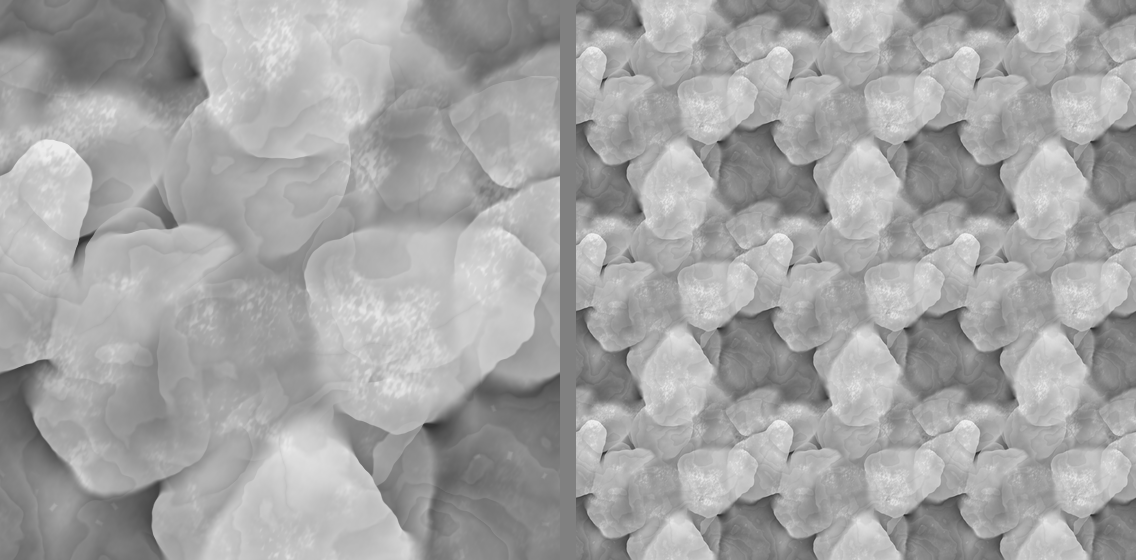
Left: one tile. Right: repeated 3 by 3.
Write a WebGL 2 fragment shader that draws this texture.

```glsl
#version 300 es
precision highp float;
precision highp int;
// Overlapping pale mineral flakes with frosted patches and dark, soft-shadowed hollows.
#define FLAKES 23
#define FLAKE_TONE vec2(0.655, 0.795)
#define FLAKE_LENGTH vec2(0.155, 0.275)
#define HOLLOW_TONE 0.54
#define HOLLOW_CENTER vec2(0.74, 0.56)
#define HOLLOW_RADIUS 0.25
#define SHADOW_WIDTH 0.036
#define SHADOW_DEPTH 0.56
#define WARP 0.09
#define FROST 0.15
#define CRUMB_CELLS 34.0
#define TILE_SHIFT vec2(0.63, 0.48)

uniform vec2 u_resolution;
out vec4 fragColor;

vec2 hash2(vec2 p) {
  uvec2 v = uvec2(ivec2(p + 0.5)) * 1664525u + 1013904223u;
  v.x += v.y * 1664525u;
  v.y += v.x * 1664525u;
  v ^= v >> 16u;
  v.x += v.y * 1664525u;
  v.y += v.x * 1664525u;
  v ^= v >> 16u;
  return vec2(v >> 16u) / 65536.0;
}

mat2 rotation(float a) {
  float c = cos(a), s = sin(a);
  return mat2(c, s, -s, c);
}

vec2 wrapCentered(vec2 p) { return fract(p + 0.5) - 0.5; }

vec2 wrapCell(vec2 cell, vec2 period) { return floor(mod(cell + 0.5, period)); }

float corner(vec2 cell, vec2 offset, vec2 period, float seed) {
  vec2 gradient = hash2(wrapCell(cell, period) + seed * vec2(57.0, 113.0)) * 2.0 - 1.0;
  return dot(gradient, offset);
}

// Signed gradient noise that wraps after "period" cells.
float noise(vec2 p, vec2 period, float seed) {
  vec2 i = floor(p), f = p - i, e = vec2(1.0, 0.0);
  vec2 u = f * f * f * (f * (f * 6.0 - 15.0) + 10.0);
  float low = mix(corner(i, f, period, seed), corner(i + e, f - e, period, seed), u.x);
  float high = mix(corner(i + e.yx, f - e.yx, period, seed), corner(i + 1.0, f - 1.0, period, seed), u.x);
  return 1.5 * mix(low, high, u.y);
}

float fbm(vec2 uv, float cells, float seed, float gain) {
  float sum = 0.0, amplitude = 0.5;
  for (int i = 0; i < 5; i++) {
    sum += amplitude * noise(uv * cells + 0.37 * float(i), vec2(cells), seed + float(i));
    cells *= 2.0;
    amplitude *= gain;
  }
  return sum;
}

// Fine grains drawn out along a steep diagonal.
float streaks(vec2 uv, vec2 cells, float seed) {
  vec2 p = vec2(uv.x + uv.y, 3.0 * uv.x - 2.0 * uv.y);
  return noise(p * cells, cells, seed);
}

// Sparse little rectangular chips.
float crumbs(vec2 uv) {
  vec2 p = uv * CRUMB_CELLS, cell = wrapCell(floor(p), vec2(CRUMB_CELLS));
  vec2 h = hash2(cell + 700.0), k = hash2(cell + 900.0);
  vec2 q = rotation(6.28 * k.x) * (fract(p) - 0.5 - 0.3 * (h - 0.5));
  vec2 b = abs(q) - vec2(0.24, 0.12) * mix(0.5, 1.1, h.y);
  return (1.0 - smoothstep(-0.08, 0.08, max(b.x, b.y))) * step(0.78, k.y);
}

void main() {
  vec2 uv = gl_FragCoord.xy / u_resolution + TILE_SHIFT;
  float pixel = 1.0 / min(u_resolution.x, u_resolution.y);
  vec2 warp = WARP * vec2(fbm(uv, 5.0, 1.0, 0.4), fbm(uv, 5.0, 11.0, 0.4));
  float folds = fbm(uv + 2.0 * warp, 4.0, 21.0, 0.36);
  float cloud = fbm(uv + warp, 7.0, 31.0, 0.5);

  // Film-like terraces: slow ramps that end in a soft lip
  float ramp = fract(5.0 * folds + 0.4);
  float lips = ramp * (1.0 - smoothstep(0.86, 1.0, ramp)) - 0.4;

  // Hollow floor
  float chips = crumbs(uv + 0.1 * warp) * smoothstep(-0.15, 0.1, cloud);
  float tone = HOLLOW_TONE + 0.20 * folds + 0.12 * cloud + 0.05 * lips + 0.07 * chips;
  float ground = 1.0;

  // Flakes, stacked from bottom to top
  for (int i = 0; i < FLAKES; i++) {
    float id = float(i);
    vec2 h = hash2(vec2(id, 401.0)), k = hash2(vec2(id, 503.0)), m = hash2(vec2(id, 607.0));
    vec2 center = fract(id * vec2(0.7549, 0.5698) + 0.09 * h);
    if (length(wrapCentered(center - HOLLOW_CENTER)) < HOLLOW_RADIUS) continue;

    float len = mix(FLAKE_LENGTH.x, FLAKE_LENGTH.y, h.x);
    float width = len * mix(0.48, 0.78, h.y);
    vec2 bend = i % 2 == 0 ? warp : -warp.yx;
    vec2 q = rotation(0.5 + 1.8 * (k.x - 0.5)) * wrapCentered(uv + bend - center);
    float along = clamp(q.y / len, -1.3, 1.3);
    vec2 radii = vec2(width * (1.0 - 0.38 * along), len);
    float reach = max(length(q / radii), 0.001);
    float d = reach * (reach - 1.0) / max(length(q / (radii * radii)), 0.005);
    if (d > 0.2) continue;

    float local = noise(uv * 5.0 + h, vec2(5.0), 40.0 + id);
    d += 0.0018 * noise(uv * 26.0, vec2(26.0), 70.0 + id);
    float blur = smoothstep(-0.2, 0.4, local);
    float soft = max(mix(0.0018, 0.042, blur), pixel);
    float mask = (1.0 - smoothstep(-soft, soft, d)) * mix(0.66, 1.0, m.x);

    float shadow = exp(-max(d, 0.0) / SHADOW_WIDTH) * (0.8 - 0.5 * blur);
    tone *= 1.0 - shadow * SHADOW_DEPTH * mix(0.24, 1.0, ground);

    float shade = mix(FLAKE_TONE.x, FLAKE_TONE.y, k.y) + 0.04 * along + 0.09 * local;
    shade += 0.06 * exp(min(d, 0.0) / 0.012) * (1.0 - blur);
    float rib = abs(q.x + 0.12 * q.y * q.y / len - 0.2 * width * (m.y - 0.5));
    shade -= 0.05 * exp(-rib / 0.003) * smoothstep(-0.1, 0.3, local + 0.2 * along);
    tone = mix(tone, shade, mask);
    ground *= 1.0 - mask;
  }

  // Broad translucent folds over the flakes
  float surface = 1.0 - 0.75 * ground;
  tone += surface * (0.13 * folds + 0.06 * cloud + 0.06 * lips);

  // Frosted patches: a milky veil broken up by directional grains
  float patches = smoothstep(-0.06, 0.28, fbm(uv - warp, 5.0, 101.0, 0.55));
  float grains = 0.5 * streaks(uv, vec2(34.0, 22.0), 111.0) + 0.5 * streaks(uv, vec2(66.0, 46.0), 112.0);
  float frost = smoothstep(-0.2, 0.5, grains + 1.1 * cloud);
  tone += surface * patches * FROST * (0.35 + 0.65 * frost);
  tone += 0.010 * grains;

  fragColor = vec4(vec3(clamp(tone, 0.2, 0.92)), 1.0);
}
```
